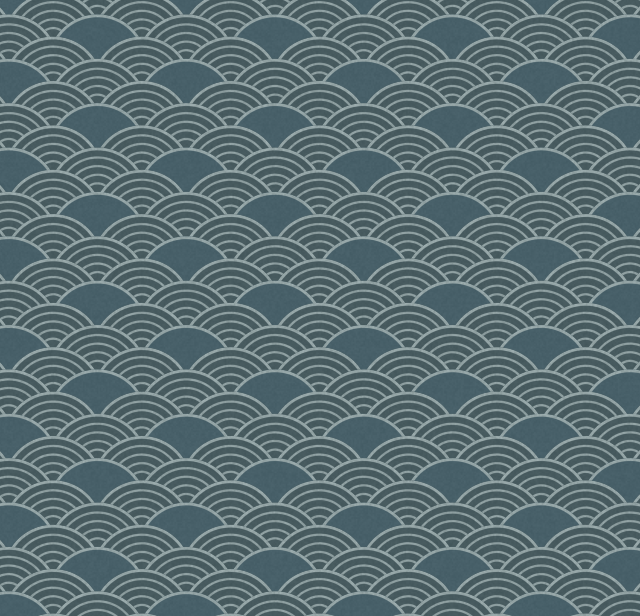
Reproduce this pattern procedurally as a Shadertoy shader.

```glsl
// Overlapping wave scallops: ringed fans with staggered plain ones, on a finely grained ground.

const float SCALE_WIDTH = 0.13867;          // scallop spacing, in canvas widths
const vec2 FIRST_APEX = vec2(1.0986, 0.178); // apex of a plain scallop, in spacings from top left
const float ROW_STEP = 0.25;                // the values below are in spacings
const float RADIUS = 0.545;
const float RING_GAP = 0.097;
const float LAST_RING = 4.0;
const float RIM_HALF = 0.0165;
const float RING_HALF = 0.0125;

const vec3 PLAIN_BLUE = vec3(0.280, 0.375, 0.410);
const vec3 RINGED_BLUE = vec3(0.278, 0.353, 0.370);
const vec3 LINE_SILVER = vec3(0.580, 0.645, 0.650);

float hash(vec2 p) {
    vec3 q = fract(vec3(p.xyx) * 0.1031);
    q += dot(q, q.yzx + 33.33);
    return fract((q.x + q.y) * q.z);
}

float valueNoise(vec2 p) {
    vec2 cell = floor(p);
    vec2 f = fract(p);
    f = f * f * (3.0 - 2.0 * f);
    float low = mix(hash(cell), hash(cell + vec2(1.0, 0.0)), f.x);
    float high = mix(hash(cell + vec2(0.0, 1.0)), hash(cell + 1.0), f.x);
    return mix(low, high, f.y);
}

// Coverage of a stroke whose centre line lies at the given distance
float stroke(float dist, float halfWidth, float soft) {
    return 1.0 - smoothstep(halfWidth - soft, halfWidth + soft, abs(dist));
}

// Lays one row of scallops over the colour behind it
vec3 paintRow(vec3 behind, vec2 p, float row, float grain, float soft) {
    float x = p.x - 0.5 * mod(row, 2.0);
    float column = floor(x + 0.5);
    vec2 fromCentre = vec2(x - column, p.y - row * ROW_STEP - RADIUS);
    float depth = RADIUS - length(fromCentre);

    // Plain scallops alternate along every second row
    bool plain = mod(row, 2.0) < 0.5 && mod(column + floor(row * 0.5), 2.0) < 0.5;

    // Rim and concentric inner rings
    float ring = clamp(floor(depth / RING_GAP + 0.5), 1.0, LAST_RING);
    float line = stroke(depth, RIM_HALF, soft);
    if (!plain) {
        line = max(line, 0.92 * stroke(depth - ring * RING_GAP, RING_HALF, soft));
    }

    vec3 ground = (plain ? PLAIN_BLUE : RINGED_BLUE) + 0.035 * grain;
    vec3 silver = LINE_SILVER + 0.10 * grain;
    float inside = smoothstep(-RIM_HALF - soft, -RIM_HALF + soft, depth);
    return mix(behind, mix(ground, silver, line), inside);
}

void mainImage(out vec4 fragColor, in vec2 fragCoord) {
    // Canvas widths, measured down from the top left
    vec2 uv = vec2(fragCoord.x, iResolution.y - fragCoord.y) / iResolution.x;
    vec2 p = uv / SCALE_WIDTH - FIRST_APEX;
    float pixel = 1.0 / (iResolution.x * SCALE_WIDTH);
    float soft = max(0.7 * pixel, 0.006);

    // Fine woven grain, centred on zero
    float grain = 0.6 * valueNoise(uv * 420.0) + 0.4 * valueNoise(uv * 230.0 + 17.0) - 0.5;

    // Back to front: lower rows cover the upper ones
    float nearestRow = floor(p.y / ROW_STEP);
    vec3 colour = RINGED_BLUE;
    for (int i = -3; i <= 1; i++) {
        colour = paintRow(colour, p, nearestRow + float(i), grain, soft);
    }
    fragColor = vec4(colour, 1.0);
}
```
